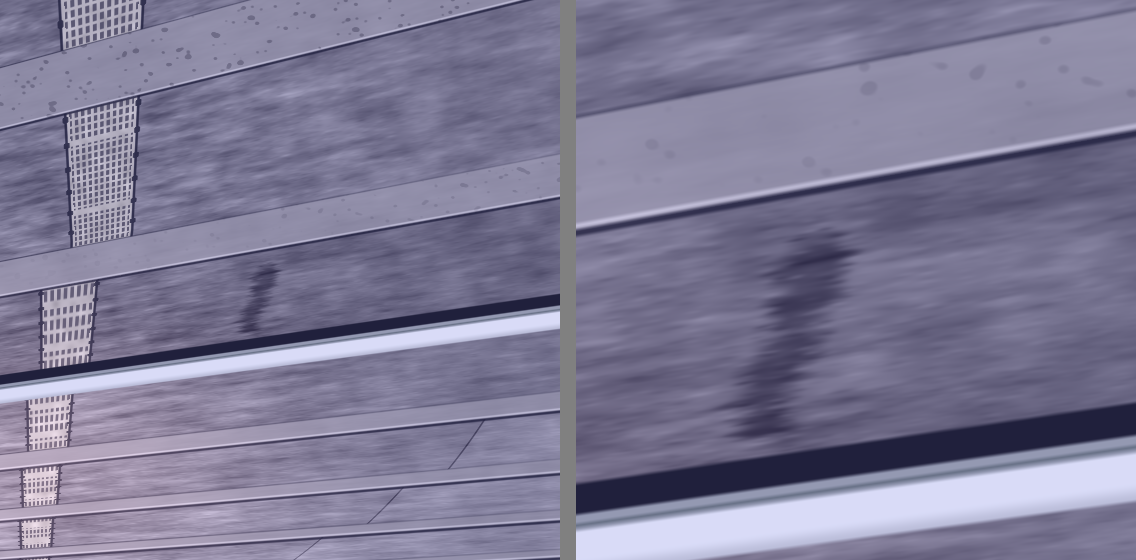
Left, the full canvas; right, a detail of the centre.
Reproduce this texture procedurally as a three.js fragment shader.

```glsl
// Receding ceiling of worn panels, smooth beams and slotted grilles, crossed by a lamp tube.
varying vec2 vUv;

const vec2 VANISH = vec2(-4.34, -0.302); // where all beams converge
const float HORIZON = -0.497;            // limit of the receding rows
const float BEAM_START = 0.74;           // share of a row taken by its panel
const float SOFT = 0.0014;

const vec3 PANEL = vec3(0.455, 0.445, 0.56);
const vec3 BEAM = vec3(0.56, 0.55, 0.655);
const vec3 SHADOW = vec3(0.14, 0.14, 0.26);
const vec3 SLAT = vec3(0.70, 0.685, 0.75);
const vec3 HOLE = vec3(0.31, 0.30, 0.41);
const vec3 TUBE = vec3(0.85, 0.86, 0.97);
const vec3 WARM = vec3(0.17, 0.12, 0.10);

float hash(vec2 p) {
  return fract(sin(dot(p, vec2(41.31, 289.17))) * 4375.53);
}

// Cellular noise: one signed soft spot per cell, zero on average
float spots(vec2 p) {
  vec2 cell = floor(p);
  float sum = 0.0;
  for (int j = -1; j <= 1; j++) {
    for (int i = -1; i <= 1; i++) {
      vec2 c = cell + vec2(float(i), float(j));
      vec2 d = c + vec2(hash(c), hash(c + 17.7)) - p;
      sum += (hash(c + 53.1) * 2.0 - 1.0) * exp(-5.0 * dot(d, d));
    }
  }
  return sum;
}

float grain(vec2 p) {
  float sum = 0.0, amp = 1.0;
  for (int i = 0; i < 4; i++) {
    sum += amp * spots(p);
    p = p * vec2(2.03, 1.8) + 7.3;
    amp *= 0.72;
  }
  return sum;
}

float cover(float d) { return smoothstep(-SOFT, SOFT, d); }
float line(float d, float halfWidth) { return cover(halfWidth - abs(d)); }
float band(float x, float lo, float hi) { return cover(x - lo) * cover(hi - x); }

float segment(vec2 p, vec2 a, vec2 b) {
  vec2 ab = b - a;
  return length(p - a - ab * clamp(dot(p - a, ab) / dot(ab, ab), 0.0, 1.0));
}

// Slotted grille: g runs -0.5..0.5 across, t 0..1 along, scale turns t into canvas units
vec3 grille(vec2 p, float g, float t, float scale, float row) {
  vec2 count = row < 0.5 ? vec2(11.0, 21.0) : vec2(8.0, 6.0);
  vec2 q = abs(fract(vec2(g + 0.5, t) * count) - 0.5);
  vec2 slot = 1.0 - smoothstep(vec2(0.18, 0.26), vec2(0.36, 0.44), q);
  float bars = max(line((t - 0.2) * scale, 0.005), line((t - 0.71) * scale, 0.005));
  float open = slot.x * slot.y * (1.0 - bars) * step(abs(g), 0.46);
  return mix(SLAT + 0.08 * spots(p * 60.0), HOLE, open * 0.9);
}

// Lamp tube: dark rim, grey lip and bright face, stacked downward
vec3 lamp(vec3 col, float y) {
  col = mix(col, SHADOW * 0.9, band(y, 0.311, 0.330));
  col = mix(col, vec3(0.58, 0.60, 0.70), band(y, 0.302, 0.313));
  col = mix(col, vec3(0.36, 0.40, 0.48), 0.8 * line(y - 0.307, 0.001));
  vec3 face = TUBE - 0.12 * smoothstep(0.289, 0.279, y);
  return mix(col, face, band(y, 0.279, 0.304));
}

void main() {
  vec2 p = vUv;

  // Perspective: height at the left edge, then row number and place in the row
  float y = VANISH.y + (p.y - VANISH.y) * VANISH.x / (VANISH.x - p.x);
  float size = y - HORIZON;
  float depth = 4.095 / size - 3.236;
  float row = floor(depth);
  float f = depth - row;
  float unit = size * size / 4.095;
  float t = f / BEAM_START;
  float topEdge = (f - BEAM_START) * unit;
  float lowEdge = (f > 0.5 ? f - 1.0 : f) * unit;
  float beam = cover(min(topEdge, (1.0 - f) * unit));

  // Worn panel with streaks, blotches and one dark stain
  float streak = grain(vec2(p.x * 9.0, log(size) * 75.0));
  float blotch = spots(p * vec2(9.0, 13.0)) + 0.6 * spots(p * 27.0);
  float rough = mix(0.10, 0.045, smoothstep(0.1, 0.95, p.x));
  vec3 panel = PANEL + rough * streak + 0.06 * blotch;
  panel += 0.05 * smoothstep(0.3, 0.1, p.y) - 0.05 * band(depth, 1.0, 1.8);
  float stain = segment(p, vec2(0.479, 0.512), vec2(0.443, 0.42)) + 0.008 * streak;
  panel -= 0.16 * smoothstep(0.025, 0.004, stain);

  // Slanted joints across the distant panels
  float joint = p.x - (0.866 - 0.145 * (row - 3.0) - 0.065 * t);
  float distant = step(2.5, row);
  panel += distant * (0.035 * cover(joint) - 0.2 * line(joint, 0.0018));

  // Grille set into each panel, with a dark lugged gap on both sides
  float near = exp(-0.75 * row);
  float center = min(0.0586 + (0.13 - 0.02 * (f - 0.37)) * near, 0.182);
  float width = 0.1 * size;
  float g = (p.x - center) / width;
  float lug = 0.003 * smoothstep(0.7, 0.9, sin(t * 38.0));
  panel = mix(panel, grille(p, g, t, BEAM_START * unit, row), cover((0.5 - abs(g)) * width));
  panel = mix(panel, SHADOW, 0.85 * line((abs(g) - 0.52) * width, 0.0022 + lug));

  // Smooth beam with fine pits
  float pits = smoothstep(0.45, 0.8, spots(p * vec2(75.0, 95.0)));
  vec3 beamCol = BEAM + 0.02 * blotch + 0.012 * streak - 0.13 * pits * smoothstep(0.4, 0.9, p.y);
  vec3 col = mix(panel, beamCol, beam);

  // Beam edges: thin shadow above, bright lip and deep shadow below
  col = mix(col, SHADOW, line(topEdge, 0.001) * mix(0.65, 0.2, p.x));
  col += 0.17 * line(lowEdge + 0.003, 0.0012);
  col = mix(col, SHADOW, 0.85 * line(lowEdge - 0.001, 0.0018));

  // Warm glow at lower left, then the lamp in front
  vec2 glow = (p - vec2(0.06, 0.14)) * vec2(2.2, 3.6);
  col += WARM * exp(-dot(glow, glow));
  col = lamp(col, y);
  gl_FragColor = vec4(clamp(col, 0.0, 1.0), 1.0);
}
```
